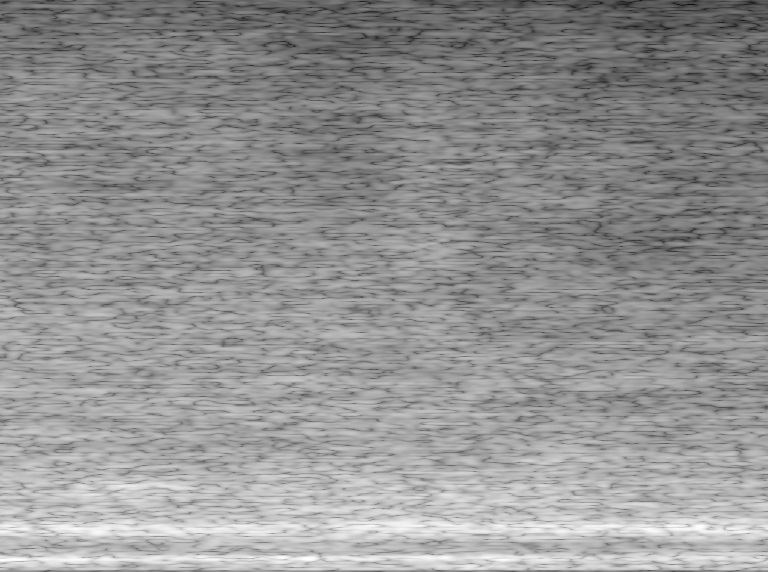
Reproduce this texture procedurally as a WebGL 2 fragment shader.

```glsl
#version 300 es
precision highp float;

uniform vec2 u_resolution;
out vec4 fragColor;

// Grain: cells across the canvas
const vec2 GRAIN_CELLS = vec2(30.0, 185.0);
const vec2 FINE_CELLS = vec2(75.0, 200.0);
const vec2 STREAK_CELLS = vec2(5.0, 120.0);
const vec2 CLOUD_CELLS = vec2(9.0, 14.0);
const float FINE_SHARE = 0.55;
const float GRAIN_CONTRAST = 0.052;
const float MEAN_POWER = 0.5;
const float POWER_FLOOR = 0.006;
const float MEAN_LOG = -0.5;
const float STREAK_DEPTH = 0.045;
const float CLOUD_DEPTH = 0.03;
const float SIDE_TILT = 0.085;

// Grey level at even heights, from bottom to top
const int LAST_TONE = 10;
const float TONES[11] = float[11](
    0.76, 0.76, 0.66, 0.615, 0.595, 0.57, 0.535, 0.515, 0.50, 0.445, 0.36);

float hash(vec2 p) {
    vec3 q = fract(vec3(p.xyx) * 0.1031);
    q += dot(q, q.yzx + 33.33);
    return fract((q.x + q.y) * q.z);
}

// One row of smooth noise in -1..1, shifted so that cells do not line up
float rowNoise(float x, float row, float seed) {
    x += 17.0 * hash(vec2(row, seed + 5.0));
    float cell = floor(x);
    float t = smoothstep(0.0, 1.0, x - cell);
    vec2 key = vec2(cell + seed * 37.0, row + seed * 11.0);
    return 2.0 * mix(hash(key), hash(key + vec2(1.0, 0.0)), t) - 1.0;
}

float streakNoise(vec2 p, float seed) {
    float row = floor(p.y);
    float t = smoothstep(0.0, 1.0, p.y - row);
    return mix(rowNoise(p.x, row, seed), rowNoise(p.x, row + 1.0, seed), t);
}

float grain(vec2 uv, float seed) {
    return streakNoise(uv * GRAIN_CELLS, seed)
         + FINE_SHARE * streakNoise(uv * FINE_CELLS, seed + 3.0);
}

// Log power of two random fields: soft streaks with small dark nulls
float speckle(vec2 uv) {
    vec2 wave = vec2(grain(uv, 1.0), grain(uv, 2.0));
    return log(dot(wave, wave) / MEAN_POWER + POWER_FLOOR) - MEAN_LOG;
}

float band(float y, float center, float width) {
    float d = (y - center) / width;
    return exp(-d * d);
}

float blob(vec2 uv, vec2 center, vec2 radius) {
    vec2 d = (uv - center) / radius;
    return exp(-dot(d, d));
}

float heightTone(float y) {
    float k = clamp(y, 0.0, 0.9999) * float(LAST_TONE);
    int i = int(k);
    return mix(TONES[i], TONES[i + 1], fract(k));
}

// Bright and dark lines near the lower edge
float lowerBands(vec2 uv) {
    float wobble = 0.003 * streakNoise(vec2(uv.x * 6.0, 0.5), 8.0);
    float y = uv.y + wobble;
    return 0.12 * band(y, 0.078, 0.012)
         - 0.09 * band(y, 0.046, 0.010)
         + 0.13 * band(y, 0.024, 0.006)
         + 0.08 * (1.0 - uv.x) * band(y, 0.148, 0.018)
         - 0.25 * (1.0 - smoothstep(0.001, 0.005, uv.y));
}

// Broad lighter and darker regions
float regions(vec2 uv) {
    return 0.065 * blob(uv, vec2(0.565, 0.57), vec2(0.045, 0.05))
         + 0.060 * blob(uv, vec2(0.565, 0.43), vec2(0.050, 0.04))
         + 0.035 * blob(uv, vec2(0.545, 0.77), vec2(0.050, 0.14))
         - 0.045 * blob(uv, vec2(0.420, 0.90), vec2(0.090, 0.07))
         - 0.045 * blob(uv, vec2(0.440, 0.70), vec2(0.060, 0.10))
         - 0.030 * blob(uv, vec2(0.140, 0.72), vec2(0.090, 0.06))
         - 0.030 * blob(uv, vec2(0.860, 0.60), vec2(0.120, 0.16))
         - 0.030 * blob(uv, vec2(0.300, 0.235), vec2(0.050, 0.02));
}

void main() {
    vec2 uv = gl_FragCoord.xy / u_resolution;

    // Large tones
    float grey = heightTone(uv.y) + lowerBands(uv) + regions(uv);
    grey += SIDE_TILT * (0.5 - uv.x) * smoothstep(0.05, 0.4, uv.y);

    // Clouds, long streaks and fine speckle
    grey += CLOUD_DEPTH * streakNoise(uv * CLOUD_CELLS, 6.0);
    grey += STREAK_DEPTH * streakNoise(uv * STREAK_CELLS, 7.0);
    grey += GRAIN_CONTRAST * speckle(uv);

    fragColor = vec4(vec3(clamp(grey, 0.0, 1.0)), 1.0);
}
```
